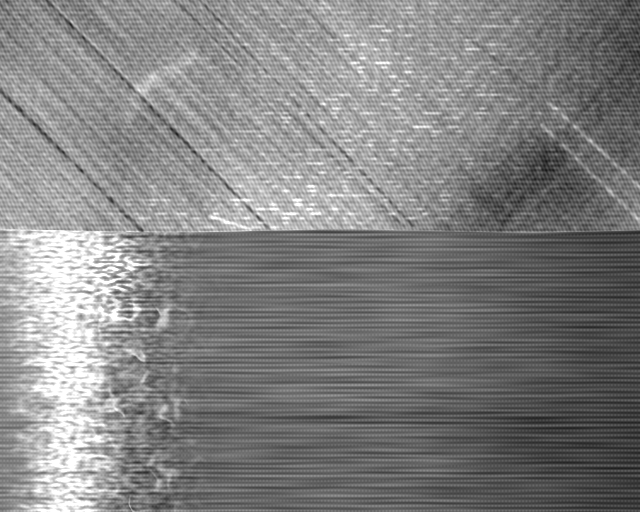
Reproduce this texture procedurally as a WebGL 1 fragment shader.

```glsl
precision highp float;
// Two woven metallic cloths under uneven light, joined at a horizontal seam.
// The upper cloth has fine twill and diagonal scratches; the lower has long threads
// and a hot reflection. Light is a sum of soft glows, detail is gradient noise.
uniform vec2 u_resolution;

const float SEAM_Y = 0.549;       // height of the join
const float TWILL_COLS = 140.0;   // upper cells per canvas height
const float TWILL_ROWS = 112.0;
const float THREAD_ROWS = 102.0;  // lower threads per canvas height
const float TWILL_DEPTH = 0.075;
const float THREAD_DEPTH = 0.07;
const float UPPER_GREY = 0.58;
const float LOWER_GREY = 0.435;
const float TAU = 6.28318;

vec2 gradientAt(vec2 cell) {
  float a = TAU * fract(sin(dot(cell, vec2(127.1, 311.7))) * 43758.5);
  return vec2(cos(a), sin(a));
}

float gradientNoise(vec2 p) {
  vec2 i = floor(p), f = fract(p);
  vec2 u = f * f * f * (f * (f * 6.0 - 15.0) + 10.0);
  vec2 e = vec2(1.0, 0.0);
  float low = mix(dot(gradientAt(i), f), dot(gradientAt(i + e), f - e), u.x);
  float high = mix(dot(gradientAt(i + e.yx), f - e.yx), dot(gradientAt(i + 1.0), f - 1.0), u.x);
  return mix(low, high, u.y);
}

float glow(vec2 p, vec2 center, vec2 radius) {
  vec2 d = (p - center) / radius;
  return exp(-dot(d, d));
}

// Soft coverage of a line segment.
float stroke(vec2 p, vec2 a, vec2 b, float width) {
  vec2 ab = b - a;
  float t = clamp(dot(p - a, ab) / dot(ab, ab), 0.0, 1.0);
  return 1.0 - smoothstep(0.0, width + 0.7 / u_resolution.y, length(p - a - ab * t));
}

float upperLight(vec2 p) {
  float v = UPPER_GREY;
  v += 0.14 * glow(p, vec2(0.54, 0.57), vec2(0.17, 0.10));
  v += 0.08 * glow(p, vec2(0.71, 0.80), vec2(0.18, 0.24));
  v += 0.09 * glow(p, vec2(0.04, 0.62), vec2(0.18, 0.13));
  v -= 0.06 * glow(p, vec2(0.24, 0.72), vec2(0.10, 0.12));
  v -= 0.08 * glow(p, vec2(0.0, 1.0), vec2(0.13, 0.13));
  v -= 0.30 * glow(p, vec2(1.27, 0.92), vec2(0.22, 0.28));
  v -= 0.12 * glow(p, vec2(1.0, 0.64), vec2(0.23, 0.13));
  float wedge = smoothstep(-0.03, 0.07, 0.77 - p.y - abs(p.x - 1.06));
  return v - 0.13 * wedge + 0.10 * glow(p, vec2(1.25, 0.56), vec2(0.11, 0.06));
}

float scratches(vec2 p) {
  float broken = 0.7 + 1.1 * gradientNoise(p * 60.0);
  float dark = stroke(p, vec2(0.09, 1.0), vec2(0.53, 0.549), 0.0055);
  dark += 0.9 * stroke(p, vec2(0.0, 0.824), vec2(0.277, 0.549), 0.005);
  dark += 0.75 * stroke(p, vec2(0.388, 1.0), vec2(0.806, 0.56), 0.0045);
  dark += 0.5 * stroke(p, vec2(0.342, 1.0), vec2(0.78, 0.565), 0.004);
  dark += 0.3 * stroke(p, vec2(0.822, 1.0), vec2(1.067, 0.805), 0.004);
  dark += 0.2 * stroke(p, vec2(0.98, 0.56), vec2(1.11, 0.74), 0.004);
  float lit = stroke(p, vec2(1.067, 0.805), vec2(1.251, 0.634), 0.005);
  lit += stroke(p, vec2(1.059, 0.756), vec2(1.251, 0.568), 0.005);
  lit += 0.5 * stroke(p, vec2(0.098, 1.0), vec2(0.538, 0.549), 0.004);
  return broken * (0.25 * lit - 0.33 * dark);
}

float upperCloth(vec2 p) {
  float v = upperLight(p);
  // Twill: short slanted cells, offset along each row.
  float row = p.y * TWILL_ROWS;
  float slant = sin(TAU * (p.x * TWILL_COLS + 0.5 * row));
  float weft = sin(TAU * row);
  v += TWILL_DEPTH * (0.6 * slant + 0.55 * weft);
  // Fine parallel grooves falling to the right, fainter ones rising.
  float fall = p.x + 0.97 * p.y, rise = p.x - 0.9 * p.y;
  float rightSide = smoothstep(0.6, 1.0, p.x);
  float grooves = gradientNoise(vec2(fall * 75.0, rise * 2.0)) + gradientNoise(vec2(fall * 130.0, rise * 4.0));
  v += 0.13 * (1.0 - 0.6 * rightSide) * grooves;
  v += 0.08 * rightSide * gradientNoise(vec2(rise * 45.0, fall * 2.0));
  // Short bright weft dashes lie along the rows and gather in the lit band.
  float dashNoise = gradientNoise(vec2(p.x * 42.0, floor(row + 0.25) * 0.73));
  float dashes = smoothstep(0.0, 0.4, dashNoise) * (0.55 + 0.45 * weft);
  float band = glow(p, vec2(0.77, 0.82), vec2(0.28, 0.20)) + glow(p, vec2(0.55, 0.58), vec2(0.27, 0.09));
  float patches = 0.8 + 0.9 * gradientNoise(p * vec2(9.0, 16.0));
  v += dashes * patches * (0.05 + 0.25 * band);
  v += 0.13 * gradientNoise(p * vec2(85.0, 110.0)) + 0.06 * gradientNoise(p * 9.0);
  // Raised creases.
  vec2 w = p + 0.03 * gradientNoise(p * 18.0);
  v += 0.09 * stroke(w, vec2(0.245, 0.77), vec2(0.285, 0.83), 0.022);
  v += 0.10 * stroke(w, vec2(0.275, 0.83), vec2(0.37, 0.88), 0.02);
  v += 0.25 * stroke(p, vec2(0.41, 0.578), vec2(0.49, 0.552), 0.004);
  return v + scratches(p);
}

float lowerCloth(vec2 p) {
  float v = LOWER_GREY - 0.16 * smoothstep(0.75, 1.25, p.x);
  v -= 0.04 * (1.0 - smoothstep(0.0, 0.3, p.y));
  v += 0.08 * (1.0 - smoothstep(0.15, 0.42, p.x));
  v -= 0.06 * glow(p, vec2(1.0, 0.15), vec2(0.2, 0.06));
  // Hot reflection, broader near the seam, with a ragged edge.
  float lift = smoothstep(0.22, 0.54, p.y);
  vec2 ragged = p + vec2(0.06 * gradientNoise(p * vec2(16.0, 60.0)), 0.0);
  float hot = glow(ragged, vec2(0.13 - 0.01 * lift, p.y), vec2(0.07 + 0.045 * lift, 1.0));
  float grain = gradientNoise(p * vec2(60.0, 150.0));
  v += hot * (0.48 + 0.6 * grain);
  // Curled glints and dents beside the reflection.
  vec2 bent = p * vec2(26.0, 20.0) + 0.35 * gradientNoise(p * 40.0);
  float curl = 1.0 - smoothstep(0.0, 0.2, abs(gradientNoise(bent)));
  float sparse = smoothstep(0.0, 0.35, gradientNoise(p * 17.0 + 8.0));
  float fringe = glow(p, vec2(0.27, p.y), vec2(0.09, 1.0));
  v += fringe * (0.36 * curl * sparse + 0.2 * gradientNoise(bent * 1.6 + 5.0) + 0.25 * grain);
  v += 0.3 * glow(ragged, vec2(0.22, 0.46), vec2(0.045, 0.07)) * smoothstep(-0.1, 0.25, grain);
  // Threads, their small teeth, and long uneven dark pulls.
  float row = p.y * THREAD_ROWS + 0.2 * gradientNoise(p * vec2(5.0, 20.0));
  float teeth = sin(TAU * p.x * 150.0);
  v += THREAD_DEPTH * sin(TAU * row) * (0.8 + 0.35 * teeth) + 0.012 * teeth;
  float pulls = gradientNoise(p * vec2(4.0, 135.0)) + 0.7 * gradientNoise(p * vec2(10.0, 180.0));
  v += pulls * (0.12 - 0.03 * smoothstep(0.7, 1.2, p.x));
  return v - 0.09 * glow(p, vec2(0.7, 0.185), vec2(0.32, 0.01));
}

void main() {
  vec2 p = gl_FragCoord.xy / u_resolution.y;
  float edge = 0.7 / u_resolution.y;
  float above = p.y - SEAM_Y - 0.003 * sin(p.x * 9.0 + 1.8);
  float v = mix(lowerCloth(p), upperCloth(p), smoothstep(-edge, edge, above));
  // Rolled lip of the upper cloth and the shadow beneath it.
  float lip = 0.6 + 0.8 * gradientNoise(vec2(p.x * 12.0, 3.3));
  v += 0.2 * lip * glow(vec2(above), vec2(0.0), vec2(0.003));
  v -= 0.08 * glow(vec2(above), vec2(-0.006), vec2(0.004));
  gl_FragColor = vec4(vec3(clamp(v, 0.03, 1.0)), 1.0);
}
```
